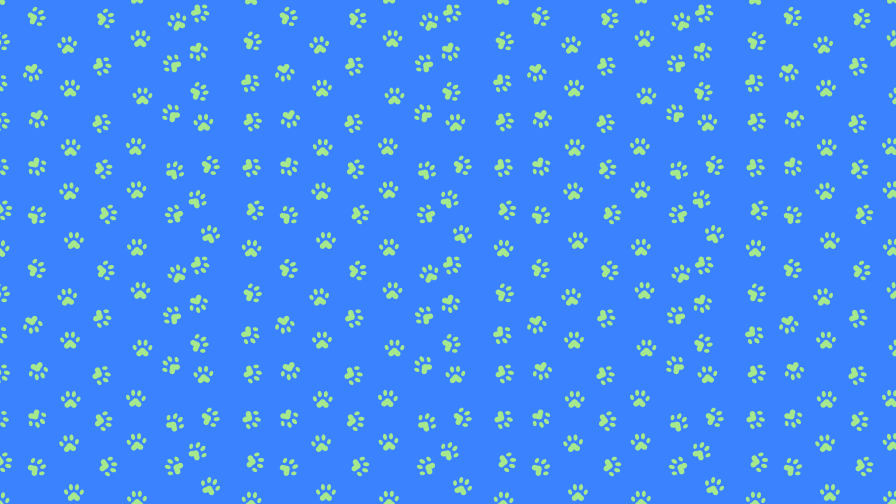
Give the GLSL for this pattern, as a Shadertoy shader.

```glsl
// Green paw prints scattered over flat blue, on a square tile repeated twice down.
// Seven columns of jittered, turned paws fill each tile; every paw is a distance
// field of four elliptical toes above a smoothly blended three-lobed pad.

const float TILE = 216.0; // tile side in pattern units, half the canvas height

vec2 hash2(vec2 p) {
    vec3 q = fract(vec3(p.xyx) * vec3(0.1031, 0.1030, 0.0973));
    q += dot(q, q.yzx + 33.33);
    return fract((q.xx + q.yz) * q.zy);
}

mat2 rotation(float a) {
    float c = cos(a), s = sin(a);
    return mat2(c, s, -s, c);
}

float smoothMin(float a, float b, float k) {
    float h = max(k - abs(a - b), 0.0) / k;
    return min(a, b) - 0.25 * h * h * k;
}

float ellipse(vec2 p, vec2 radii) {
    float k = length(p / radii);
    return k * (k - 1.0) / max(length(p / (radii * radii)), 0.001);
}

// Paw pointing along +y, mirrored about the y axis
float paw(vec2 p) {
    p.x = abs(p.x);
    float lobe = length(p - vec2(2.9, -4.6)) - 2.3;
    float heel = length(p - vec2(0.0, -2.2)) - 2.6;
    float pad = smoothMin(lobe, heel, 2.2);
    float outerToe = ellipse(rotation(0.4) * (p - vec2(6.7, 0.6)), vec2(1.6, 2.3));
    float innerToe = ellipse(rotation(0.12) * (p - vec2(2.6, 4.8)), vec2(1.7, 2.6));
    return min(pad, min(outerToe, innerToe));
}

// Nearest paw in the repeating tile
float pawField(vec2 p) {
    // Clockwise turn of each column and how far it varies
    float turn[7] = float[7](1.2, 1.6, 0.0, 1.7, 0.0, -0.3, 1.5);
    float spread[7] = float[7](2.6, 3.0, 0.3, 0.7, 0.3, 1.8, 3.6);
    float d = 1e3;
    for (int c = 0; c < 7; c++) {
        int rows = c == 0 ? 6 : c == 6 ? 7 : 5;
        float start = c == 0 ? 0.0 : (c == 2 || c == 4) ? 36.0 : 15.0;
        float wobble = c == 6 ? 20.0 : 7.0;
        for (int r = 0; r < rows; r++) {
            vec2 rnd = hash2(vec2(c, r) + 3.0) - 0.5;
            vec2 centre = vec2(float(c) * 29.6 + 1.0 + rnd.x * wobble,
                               -start - float(r) * TILE / float(rows) + rnd.y * 9.0);
            vec2 q = p - centre;
            q -= TILE * round(q / TILE);
            if (dot(q, q) > 200.0) continue;
            float angle = turn[c] + spread[c] * (hash2(vec2(r, c) + 41.0).x - 0.5);
            d = min(d, paw(rotation(angle) * q));
        }
    }
    return d;
}

void mainImage(out vec4 fragColor, in vec2 fragCoord) {
    float pixel = 2.0 * TILE / iResolution.y;
    float d = pawField(fragCoord * pixel);
    float cover = smoothstep(0.65, -0.65, d / pixel);
    vec3 blue = vec3(0.23, 0.51, 1.0);
    vec3 green = vec3(0.65, 0.91, 0.55);
    fragColor = vec4(mix(blue, green, cover), 1.0);
}
```
